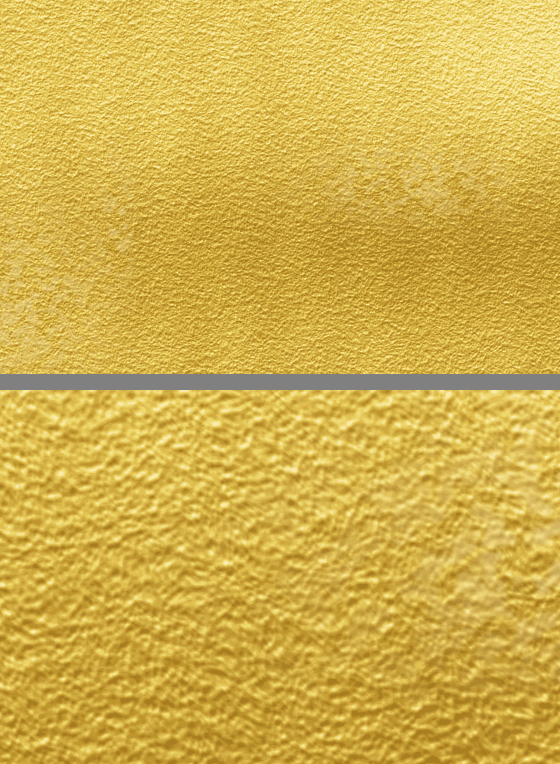
Top, the full canvas; bottom, a detail of the centre.
Reproduce this texture procedurally as a Shadertoy shader.

```glsl
// Crinkled gold leaf: fine embossed wrinkles under a soft sheen, with worn pale patches.

#define RELIEF_GAIN 2.6      // contrast of the wrinkles
#define GLINT_GAIN 0.7       // extra sparkle on the steepest lit slopes
#define LIGHT_STEP 0.0023    // emboss distance, in canvas heights
#define LIGHT_ANGLE 1.9      // direction the light comes from, radians
#define WRINKLE_SCALE 1.08   // overall density of the wrinkles
#define WARP 0.006           // bending of the wrinkles
#define SHEEN_GAIN 1.3       // strength of the broad light
#define CLOUD_GAIN 0.24      // strength of the soft mottling
#define WEAR 0.75            // opacity of the pale patches

const vec3 UMBER  = vec3(0.66, 0.49, 0.12);
const vec3 BRONZE = vec3(0.75, 0.59, 0.18);
const vec3 OCHRE  = vec3(0.81, 0.67, 0.25);
const vec3 GOLD   = vec3(0.88, 0.75, 0.31);
const vec3 BRIGHT = vec3(0.93, 0.84, 0.42);
const vec3 GLINT  = vec3(0.98, 0.92, 0.66);
const vec3 WORN   = vec3(0.89, 0.79, 0.48);

vec2 hash2(vec2 cell) {
    vec3 q = fract(cell.xyx * vec3(0.1031, 0.1030, 0.0973));
    q += dot(q, q.yzx + 33.33);
    return fract((q.xx + q.yz) * q.zy);
}

mat2 rotation(float a) {
    float c = cos(a), s = sin(a);
    return mat2(c, s, -s, c);
}

// Distance to the nearest scattered point
float cellular(vec2 p) {
    vec2 cell = floor(p), local = fract(p);
    float nearest = 4.0;
    for (int y = -1; y <= 1; y++)
    for (int x = -1; x <= 1; x++) {
        vec2 o = vec2(x, y);
        vec2 d = o + hash2(cell + o + 300.0) - local;
        nearest = min(nearest, dot(d, d));
    }
    return sqrt(nearest);
}

// Layered sines, roughly -1 to 1 on each axis
vec2 waves(vec2 p) {
    vec2 sum = vec2(0.0);
    float amp = 0.5;
    for (int i = 0; i < 4; i++) {
        sum += amp * sin(p.yx * vec2(1.3, 1.1) + sum.yx * 2.0 + float(i) * 1.7);
        p = rotation(1.1) * p * 1.8;
        amp *= 0.6;
    }
    return sum;
}

// Wrinkles: flattened cells in three sizes, tilted to cross each other
float relief(vec2 p) {
    p *= WRINKLE_SCALE;
    float h = 0.95 * cellular(rotation(0.36) * p * vec2(38.0, 62.0));
    h += 0.80 * cellular(rotation(-0.42) * p * vec2(72.0, 108.0) + 17.0);
    h += 0.70 * cellular(rotation(0.10) * p * vec2(135.0, 160.0) + 41.0);
    return h;
}

float glow(vec2 uv, vec2 center, vec2 radius) {
    vec2 d = (uv - center) / radius;
    return exp(-dot(d, d));
}

// Broad light: bright top and right corner, dusky band lower right
float sheen(vec2 uv) {
    float s = mix(-0.5, 0.55, smoothstep(0.3, 0.95, uv.y));
    s += 0.9 * glow(uv, vec2(1.0, 0.86), vec2(0.32, 0.24));
    s -= 0.45 * glow(uv, vec2(0.85, 0.36), vec2(0.35, 0.15));
    s += 0.45 * glow(uv, vec2(0.0, 0.40), vec2(0.20, 0.35));
    s += 0.20 * glow(uv, vec2(0.30, 0.68), vec2(0.10, 0.20));
    s += 0.40 * smoothstep(0.22, 0.0, uv.y);
    return s;
}

// Worn spots gathered in a few clusters
float wornMask(vec2 uv, vec2 p) {
    float cluster = glow(uv, vec2(0.73, 0.52), vec2(0.17, 0.10));
    cluster += 0.9 * glow(uv, vec2(0.04, 0.20), vec2(0.13, 0.24));
    cluster += 0.8 * glow(uv, vec2(0.21, 0.42), vec2(0.03, 0.16));
    float spots = cellular(p * vec2(26.0, 29.0) + 0.6 * waves(p * 60.0));
    return min(cluster * 1.2, 1.0) * smoothstep(0.60, 0.15, spots);
}

vec3 goldRamp(float tone) {
    vec3 c = mix(UMBER, BRONZE, smoothstep(-2.5, -1.3, tone));
    c = mix(c, OCHRE, smoothstep(-1.3, -0.5, tone));
    c = mix(c, GOLD, smoothstep(-0.5, 0.3, tone));
    c = mix(c, BRIGHT, smoothstep(0.3, 1.2, tone));
    return mix(c, GLINT, smoothstep(1.2, 2.6, tone));
}

void mainImage(out vec4 fragColor, in vec2 fragCoord) {
    vec2 uv = fragCoord / iResolution.xy;
    vec2 p = fragCoord / iResolution.y;

    // Emboss the bent wrinkles toward the light
    vec2 bent = p + WARP * waves(p * 24.0);
    vec2 toLight = LIGHT_STEP * vec2(cos(LIGHT_ANGLE), sin(LIGHT_ANGLE));
    float slope = relief(bent - toLight) - relief(bent + toLight);
    float lit = max(slope, 0.0);

    // Combine sheen, soft clouds, relief and sparkle
    float tone = SHEEN_GAIN * sheen(uv) - 0.08;
    tone += CLOUD_GAIN * (waves(p * 9.0).x + 0.7 * waves(p * 31.0 + 5.0).y);
    tone += RELIEF_GAIN * slope + GLINT_GAIN * lit * lit;

    float worn = wornMask(uv, p);
    vec3 color = mix(goldRamp(tone), WORN + 0.07 * slope, WEAR * worn);
    fragColor = vec4(color, 1.0);
}
```
